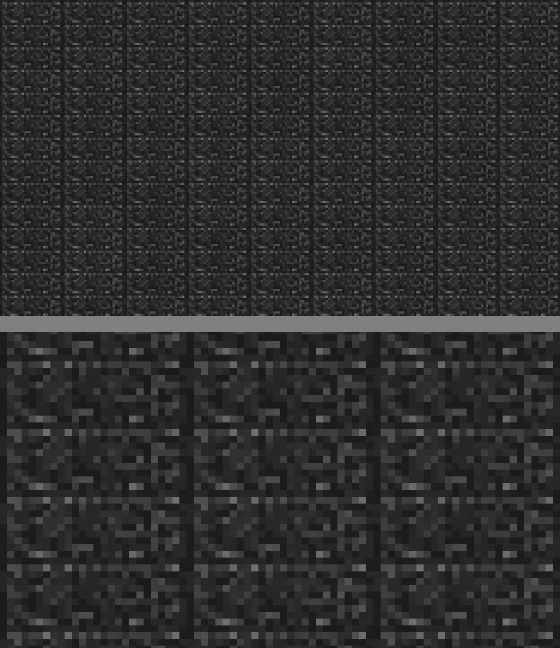
Top, the full canvas; bottom, a detail of the centre.
Reproduce this pattern procedurally as a WebGL 1 fragment shader.

```glsl
precision highp float;

uniform vec2 u_resolution;

#define REPEATS vec2(9.0, 14.0)
#define CELLS vec2(26.0, 10.0)
#define TILE_WEAR 0.08
#define CELL_WEAR 0.10
#define ROW_HIGHLIGHT 0.72
#define COLUMN_HIGHLIGHT 0.50
#define ROW_SHADOW 0.60
#define COLUMN_SHADOW 0.40
#define EDGE_WIDTH 0.25
#define SEED 1.3

float hash(vec2 p) {
    return fract(sin(dot(p, vec2(12.9898, 78.233)) + SEED) * 43758.5453);
}

// Grey level for a rank in 0..1, from common dark to rare bright
float greyLevel(float rank) {
    float grey = 0.11;
    grey += 0.04 * step(0.24, rank);
    grey += 0.03 * step(0.57, rank);
    grey += 0.06 * step(0.80, rank);
    grey += 0.06 * step(0.93, rank);
    grey += 0.11 * step(0.98, rank);
    return grey;
}

// One woven block: dark seams, lit top and left edges, speckled body
float blockGrey(vec2 cell) {
    float rank = hash(cell);
    if (cell.x < 0.5 || cell.x > CELLS.x - 1.5) {
        rank *= COLUMN_SHADOW;
    } else if (cell.y < 0.5) {
        rank *= ROW_SHADOW;
    } else if (cell.y < 1.5) {
        rank = mix(ROW_HIGHLIGHT, 1.0, rank);
    } else if (cell.x < 1.5) {
        rank = mix(COLUMN_HIGHLIGHT, 1.0, rank);
    }
    return greyLevel(rank);
}

float patternGrey(vec2 uv) {
    vec2 tiled = vec2(uv.x, 1.0 - uv.y) * REPEATS;
    vec2 tile = floor(tiled);
    vec2 cell = floor(fract(tiled) * CELLS);
    float tileWear = TILE_WEAR * (hash(tile + 61.0) - 0.5);
    float cellWear = CELL_WEAR * (hash(tile * 31.0 + cell + 17.0) - 0.5);
    return blockGrey(cell) * (1.0 + tileWear + cellWear);
}

void main() {
    // Average a small grid of samples to smooth the cell edges
    float grey = 0.0;
    for (int j = 0; j < 3; j++) {
        for (int i = 0; i < 3; i++) {
            vec2 offset = (vec2(float(i), float(j)) - 1.0) * EDGE_WIDTH;
            grey += patternGrey((gl_FragCoord.xy + offset) / u_resolution);
        }
    }
    gl_FragColor = vec4(vec3(grey / 9.0), 1.0);
}
```
